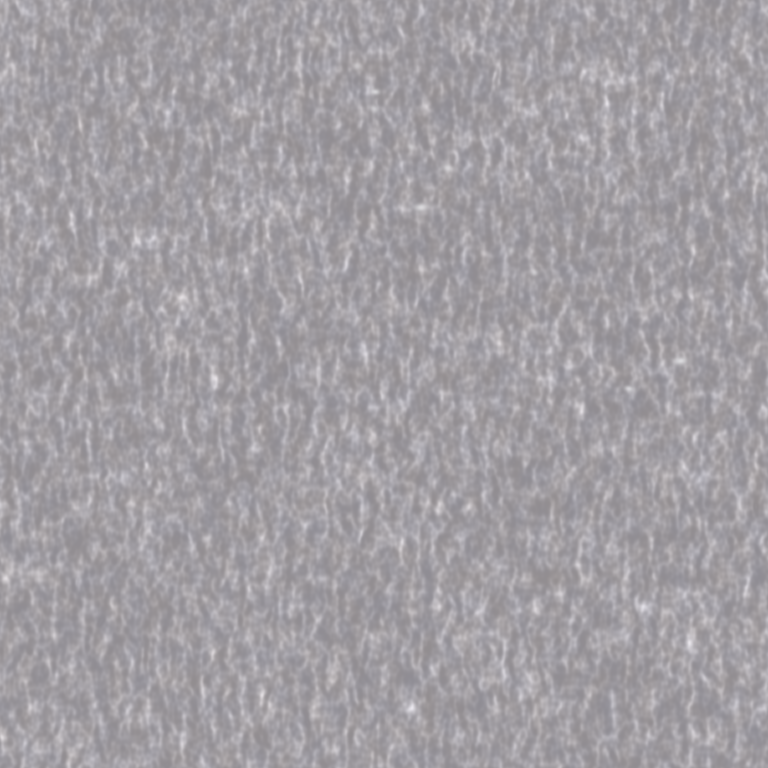
Give the GLSL for this texture, as a WebGL 2 fragment shader.

```glsl
#version 300 es
precision highp float;

#define BASE_COLOR vec3(0.635, 0.621, 0.640)
#define CONTRAST 0.039
#define SKEW 0.16
#define STREAK_CELLS vec2(82.0, 23.0)
#define FLECK_CELLS vec2(98.0, 54.0)
#define GRAIN_CELLS vec2(150.0, 112.0)
#define MOTTLE_CELLS vec2(9.0, 6.0)
#define TINT_AMOUNT 0.022
#define SPECK_COUNT 13
#define SPECK_RADIUS 0.0048
#define SCRATCH_START vec2(0.41, 0.96)
#define SCRATCH_END vec2(0.88, 0.44)

uniform vec2 u_resolution;
out vec4 fragColor;

// Integer hash giving two values in 0..1
vec2 hash2(vec2 cell) {
    uvec2 q = uvec2(ivec2(cell) + 4096);
    q = q * 1664525u + 1013904223u;
    q.x += q.y * 1664525u;
    q.y += q.x * 1664525u;
    q ^= q >> 16u;
    q.x += q.y * 1664525u;
    q.y += q.x * 1664525u;
    q ^= q >> 16u;
    return vec2(q & 65535u) / 65535.0;
}

float cornerSlope(vec2 cell, vec2 corner, vec2 f) {
    float angle = 6.28318 * hash2(cell + corner).x;
    return dot(vec2(cos(angle), sin(angle)), f - corner);
}

float gradientNoise(vec2 p) {
    vec2 cell = floor(p);
    vec2 f = p - cell;
    vec2 w = f * f * f * (f * (f * 6.0 - 15.0) + 10.0);
    float low = mix(cornerSlope(cell, vec2(0, 0), f), cornerSlope(cell, vec2(1, 0), f), w.x);
    float high = mix(cornerSlope(cell, vec2(0, 1), f), cornerSlope(cell, vec2(1, 1), f), w.x);
    return mix(low, high, w.y);
}

// Brushed relief: long streaks, short flecks, fine grain and broad mottling
float brushedRelief(vec2 uv) {
    vec2 bend = vec2(gradientNoise(uv * vec2(34.0, 30.0) + 61.3), 0.0) * 0.008;
    float streaks = gradientNoise((uv + bend) * STREAK_CELLS + 7.7);
    float flecks = gradientNoise((uv + bend) * FLECK_CELLS + 131.2);
    float grain = gradientNoise(uv * GRAIN_CELLS + 311.9);
    float mottle = gradientNoise(uv * MOTTLE_CELLS + 23.4);
    return 3.2 * streaks + 2.8 * flecks + 2.1 * grain + 0.9 * mottle;
}

// Small bright nicks scattered along a faint diagonal scratch
float brightSpecks(vec2 uv) {
    float glow = 0.0;
    for (int i = 0; i < SPECK_COUNT; i++) {
        vec2 place = hash2(vec2(i, 17));
        vec2 shape = hash2(vec2(i, 43));
        float along = (float(i) + place.x) / float(SPECK_COUNT);
        vec2 center = mix(SCRATCH_START, SCRATCH_END, pow(along, 1.4));
        center.x += (place.y - 0.5) * mix(0.03, 0.2, step(0.75, shape.y));
        float angle = 0.6 + shape.x * 1.2;
        vec2 axis = vec2(sin(angle), -cos(angle));
        vec2 d = uv - center;
        vec2 local = vec2(dot(d, axis) / mix(1.0, 1.7, shape.x), dot(d, vec2(-axis.y, axis.x)));
        float radius = SPECK_RADIUS * mix(0.7, 1.1, shape.y);
        glow += exp(-dot(local, local) / (radius * radius)) * mix(0.4, 1.0, shape.x);
    }
    return min(glow, 1.0);
}

void main() {
    vec2 uv = gl_FragCoord.xy / u_resolution;

    // Metal tone, with highlights stretched further than shadows
    float relief = brushedRelief(uv);
    float tone = relief + SKEW * (relief * relief - 1.0);
    vec3 color = BASE_COLOR + CONTRAST * tone;

    // Slight drift between warm and violet grey
    float tint = gradientNoise(uv * vec2(42.0, 30.0) + 83.1);
    color += TINT_AMOUNT * tint * vec3(0.6, 0.1, -0.8);

    color = mix(color, vec3(0.92, 0.92, 0.93), 0.85 * brightSpecks(uv));
    fragColor = vec4(clamp(color, 0.0, 1.0), 1.0);
}
```
